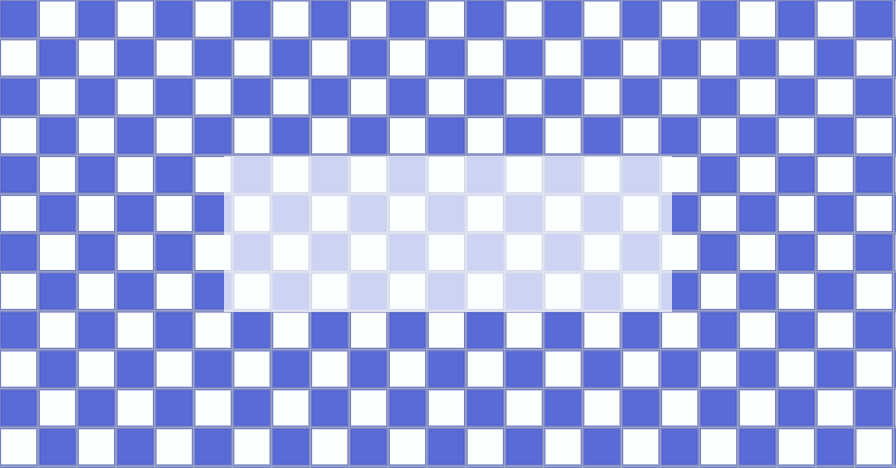
Write a Shadertoy shader that draws this pattern.

```glsl
const float PITCH = 0.0434;                    // tile spacing, in canvas widths
const vec2 GRID_SHIFT = vec2(0.0009, 0.0004);
const float GROUT_HALF = 0.0008;               // half width of the pale seam
const float OUTLINE_HALF = 0.0021;             // outer reach of the tile outline
const float RIM_HALF = 0.0031;                 // inner reach of the dark rim
const vec2 PANEL_HALF = vec2(0.25, 1.0 / 6.0); // share of canvas size
const float PANEL_OPACITY = 0.71;

const vec3 WHITE = vec3(0.99, 1.0, 1.0);
const vec3 BLUE = vec3(0.35, 0.42, 0.84);
const vec3 RIM_BLUE = vec3(0.32, 0.37, 0.84);
const vec3 OUTLINE = vec3(0.45, 0.49, 0.78);
const vec3 GROUT = vec3(0.60, 0.64, 0.77);

// Antialiased coverage of the region where dist is below zero
float coverage(float dist, float pixel) {
    return clamp(0.5 - dist / pixel, 0.0, 1.0);
}

float boxDistance(vec2 p, vec2 halfSize) {
    vec2 q = abs(p) - halfSize;
    return length(max(q, 0.0)) + min(max(q.x, q.y), 0.0);
}

vec3 checkerboard(vec2 p, float pixel) {
    vec2 grid = (p + GRID_SHIFT) / PITCH;
    vec2 cell = floor(grid);
    vec2 local = fract(grid);
    vec2 toSeam = min(local, 1.0 - local) * PITCH;
    float seam = min(toSeam.x, toSeam.y);

    float isWhite = mod(cell.x + cell.y, 2.0);
    vec3 rimmedBlue = mix(BLUE, RIM_BLUE, coverage(seam - RIM_HALF, pixel));
    vec3 color = mix(rimmedBlue, WHITE, isWhite);
    color = mix(color, OUTLINE, coverage(seam - OUTLINE_HALF, pixel));
    return mix(color, GROUT, coverage(seam - GROUT_HALF, pixel));
}

void mainImage(out vec4 fragColor, in vec2 fragCoord) {
    float pixel = 1.0 / iResolution.x;
    vec2 canvas = iResolution.xy * pixel;
    vec2 p = fragCoord * pixel;

    // Tiles are anchored at the upper left corner
    vec3 color = checkerboard(vec2(p.x, canvas.y - p.y), pixel);

    // Translucent central panel
    float panel = boxDistance(p - 0.5 * canvas, PANEL_HALF * canvas);
    color = mix(color, WHITE, PANEL_OPACITY * coverage(panel, pixel));

    fragColor = vec4(color, 1.0);
}
```
